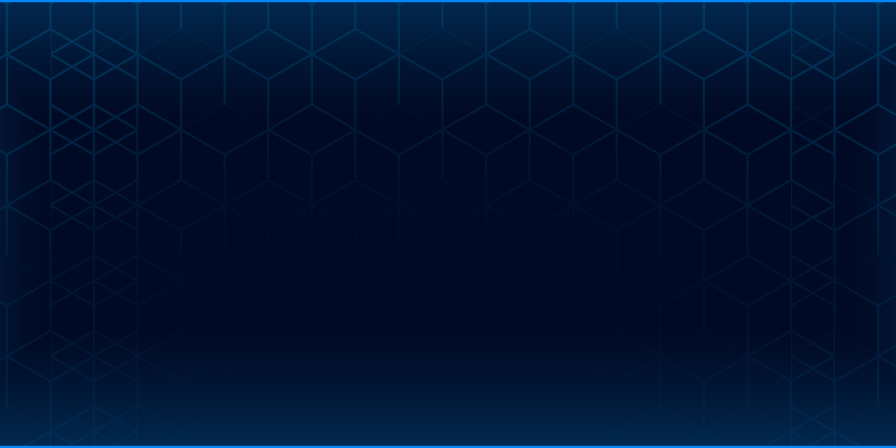
A WebGL 1 fragment shader for this background:

```glsl
precision highp float;
// Dark navy panel with a fading cube lattice, glowing borders and bright rules.

uniform vec2 u_resolution;

#define CELL 0.1945          // horizontal spacing of the lattice hubs
#define ORIGIN vec2(0.307, 0.879)
#define LINE_HALF 0.0026
#define LINE_ALPHA 0.32
#define RULE_WIDTH 0.0050
#define GLOW_DEPTH 0.27
#define SIDE_DEPTH 0.11
#define BASE_COLOR vec3(0.003, 0.038, 0.140)
#define GLOW_COLOR vec3(0.004, 0.158, 0.308)
#define LINE_COLOR vec3(0.01, 0.40, 0.58)
#define RULE_COLOR vec3(0.0, 0.52, 1.0)

const float ROW = 0.8660254;

// Coverage of a shape whose signed inside depth is given, one pixel soft
float cover(float depth) {
    return clamp(depth * u_resolution.y + 0.5, 0.0, 1.0);
}

// Six spokes around each hub of a triangular grid form stacked cubes
float cubeLattice(vec2 p) {
    vec2 size = CELL * vec2(1.0, 2.0 * ROW);
    vec2 a = mod(p + 0.5 * size, size) - 0.5 * size;
    vec2 b = mod(p, size) - 0.5 * size;
    vec2 q = dot(a, a) < dot(b, b) ? a : b;
    vec2 hub = (p - q) / CELL;

    float upright = abs(q.x);
    float slanted = abs(0.5 * abs(q.x) - ROW * abs(q.y));

    // Some of the peaks above the hubs are dimmed by a wave
    float peak = hub.x + 0.5 * sign(q.x);
    float row = -hub.y / ROW;
    float wave = cos(2.513 * (peak - 0.6 - 0.2 * row));
    float dim = q.y > 0.0 ? 1.0 - 0.75 * smoothstep(0.2, 0.6, wave) : 1.0;

    return max(cover(LINE_HALF - upright), dim * cover(LINE_HALF - slanted));
}

void main() {
    vec2 uv = gl_FragCoord.xy / u_resolution.y;
    float width = u_resolution.x / u_resolution.y;
    float fromTop = 1.0 - uv.y;
    float fromRight = width - uv.x;
    float edgeY = min(uv.y, fromTop);
    float edgeX = min(uv.x, fromRight);

    // Border glow, strong above and below, weak at the sides
    float glowY = pow(max(1.0 - edgeY / GLOW_DEPTH, 0.0), 1.3);
    float glowX = 0.35 * pow(max(1.0 - edgeX / SIDE_DEPTH, 0.0), 1.5);
    vec3 color = mix(BASE_COLOR, GLOW_COLOR, max(glowY, glowX));

    // Main lattice, with a half-cell shifted copy overlapping near the sides
    vec2 p = uv - ORIGIN;
    float inner = step(0.113, uv.x) * step(0.137, fromRight);
    float outer = max(step(uv.x, 0.307), step(fromRight, 0.234));
    float lines = max(inner * cubeLattice(p),
                      outer * cubeLattice(p + vec2(0.5 * CELL, 0.0)));

    // Lines fade away from the top and from both sides
    float topFade = 1.0 - smoothstep(0.0, 0.65, fromTop);
    float sideFade = 1.0 - smoothstep(0.0, 1.0, min(uv.x / 0.6, fromRight / 0.8));
    float strength = min(0.8 * topFade + 0.42 * sideFade, 1.0);
    color = mix(color, LINE_COLOR, LINE_ALPHA * strength * lines);

    // Bright rules along the top and bottom
    color = mix(color, RULE_COLOR, cover(RULE_WIDTH - edgeY));

    gl_FragColor = vec4(color, 1.0);
}
```
